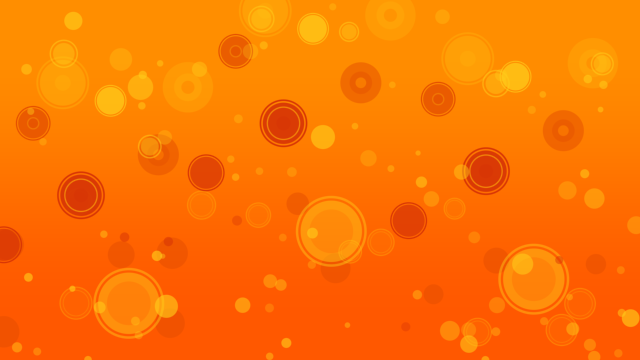
Write a Shadertoy shader that draws this background.

```glsl
// Translucent discs, rings and targets floating over a warm vertical gradient.
// One family of large targets repeats in three staggered columns; faint rings,
// dark discs and small bright dots are scattered around it by hashing an index.

const vec3 YELLOW = vec3(1.0, 0.80, 0.10);
const vec3 AMBER = vec3(1.0, 0.68, 0.04);
const vec3 RUST = vec3(0.89, 0.30, 0.0);
const vec3 RED = vec3(0.84, 0.20, 0.02);

// Per kind: pale target, pale donut, yellow disc, rust target,
// rust donut, red double ring, red disc, great target
const vec3 TINT[8] = vec3[8](AMBER, AMBER, YELLOW, RUST, RUST, RED, RED, YELLOW);
const float RADIUS[8] = float[8](0.073, 0.070, 0.044, 0.048, 0.057, 0.066, 0.051, 0.098);
const float FILL[8] = float[8](0.55, 0.40, 0.75, 0.75, 0.50, 0.90, 0.72, 0.48);
const float RING[8] = float[8](0.50, 0.0, 0.70, 0.95, 0.0, 0.95, 0.95, 0.45);
const float CORE[8] = float[8](0.20, 0.25, 0.0, 0.10, 0.20, 0.05, 0.0, -0.14);

vec3 hash3(float n) {
    return fract(sin(n * vec3(12.71, 31.17, 7.47) + vec3(1.3, 4.1, 2.7)) * 43758.5);
}

// Smooth coverage of a disc, and of a circular line of a given half width
float disc(float d, float r) {
    float aa = 0.8 / iResolution.y;
    return 1.0 - smoothstep(-aa, aa, d - r);
}

float ring(float d, float r, float halfWidth) {
    return disc(abs(d - r), halfWidth);
}

// One large motif, built from a fill, a rim and a core
void drawTarget(inout vec3 col, float d, int kind) {
    float r = RADIUS[kind];
    if (d > r * 1.1) return;
    bool donut = kind == 1 || kind == 4;
    float coreSize = kind == 7 ? 0.62 : donut ? 0.55 : 0.30;

    float alpha = FILL[kind] * disc(d, donut ? r : r * 0.87);
    alpha += RING[kind] * ring(d, r * 0.97, r * 0.035);
    alpha += CORE[kind] * disc(d, r * coreSize);
    if (donut) alpha -= 0.45 * disc(d, r * 0.26);
    col = mix(col, TINT[kind], clamp(alpha, 0.0, 1.0));

    // Thin light circles inside the darker targets
    if (kind == 3) col = mix(col, AMBER, 0.35 * ring(d, r * 0.32, 0.0018));
    if (kind == 5) col = mix(col, AMBER, 0.65 * ring(d, r * 0.68, 0.0018));
}

void mainImage(out vec4 fragColor, in vec2 fragCoord) {
    vec2 p = fragCoord / iResolution.y;
    float aspect = iResolution.x / iResolution.y;

    // Background, deep orange rising to amber
    vec3 col = mix(vec3(1.0, 0.345, 0.0), vec3(1.0, 0.555, 0.0), smoothstep(0.1, 0.9, p.y));

    // Faint dark discs and outlined circles in the lower half
    for (int i = 0; i < 20; i++) {
        float n = float(i);
        vec3 h = hash3(n + 210.0);
        vec2 center = vec2(fract(n * 0.618 + 0.1 * h.x) * aspect, 0.03 + 0.42 * h.y);
        float d = length(p - center);
        float r = 0.026 + 0.022 * h.z;
        if (i % 2 == 0) {
            col = mix(col, RUST, 0.5 * disc(d, r));
        } else {
            float lines = ring(d, r, 0.0016) + 0.6 * ring(d, r * 0.8, 0.0014);
            col = mix(col, AMBER, 0.40 * lines + 0.10 * disc(d, r));
        }
    }

    // Large targets, descending and alternating sides in each staggered column
    for (int column = 0; column < 3; column++) {
        vec2 origin = vec2(0.5625 * float(column), vec3(0.0, 0.20, 0.067)[column]);
        for (int kind = 0; kind < 8; kind++) {
            float k = float(kind);
            vec2 center = vec2(0.5625 * fract(0.31 + 0.618 * k), 0.77 - 0.0125 * k * k);
            drawTarget(col, length(p - origin - center), kind);
        }
    }

    // Small yellow rings in the upper half
    for (int i = 0; i < 6; i++) {
        vec3 h = hash3(float(i) + 57.0);
        vec2 center = vec2((float(i) + 0.2 + 0.6 * h.x) / 6.0 * aspect, 0.56 + 0.40 * h.y);
        float d = length(p - center);
        float r = 0.026 + 0.012 * h.z;
        col = mix(col, YELLOW, 0.55 * ring(d, r, 0.002) + 0.42 * disc(d, r * 0.8));
    }

    // Bright dots, denser and larger in number toward the bottom
    for (int i = 0; i < 84; i++) {
        float n = float(i);
        vec3 h = hash3(n + 3.0);
        vec3 g = hash3(n + 131.0);
        vec2 center = vec2(fract(n * 0.618 + 0.2 * h.x) * aspect, pow(h.y, 1.5));
        float r = 0.007 + 0.025 * h.z * h.z * h.z + 0.006 * g.x;
        vec3 tint = g.z > 0.94 ? RED : YELLOW;
        col = mix(col, tint, (0.25 + 0.4 * g.y) * disc(length(p - center), r));
    }

    fragColor = vec4(col, 1.0);
}
```
